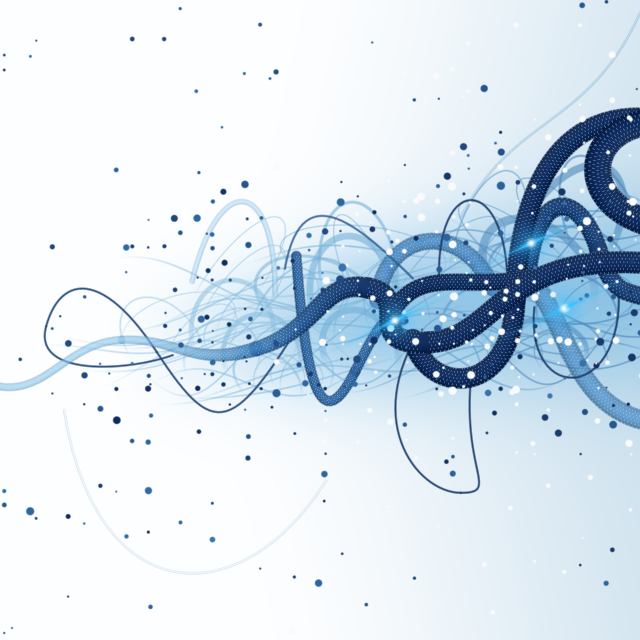
Write a Shadertoy shader that draws this background.

```glsl
// Woven blue cables knot together over a white-to-ice gradient, amid loops and
// specks. Cables are cubic curves stroked by distance; the tangle and specks
// come from hashed ellipses, waves and grid cells.

vec2 p;             // current point
vec3 col;           // colour built up in layers
vec4 tail;          // end of the latest stroke
float px, width, shade;

vec2 hash2(vec2 c) {
  return fract(sin(c * mat2(127.1, 311.7, 269.5, 183.3)) * 43758.5);
}

// Pale ice at 0 to deep navy at 1
vec3 ink(float tone) {
  vec3 k = clamp(tone * 3. - vec3(0, 1, 2), 0., 1.);
  vec3 c = mix(vec3(.8, .89, .95), vec3(.46, .7, .85), k.x);
  return mix(mix(c, vec3(.19, .42, .65), k.y), vec3(.06, .16, .34), k.z);
}

float axis(float x) { return mix(.44, .55, x); }

// Cubic curve: distance, arc length, signed offset
vec3 cubic(vec2 a, vec2 b, vec2 c, vec2 d) {
  vec3 best = vec3(1, 0, 0);
  vec2 last = a, gap = max(min(min(a, b), min(c, d)) - p, p - max(max(a, b), max(c, d)));
  if (max(gap.x, gap.y) > .03) return best;
  float arc = 0.;
  for (int i = 1; i <= 28; i++) {
    float t = float(i) / 28.;
    vec2 m = mix(b, c, t);
    vec2 next = mix(mix(mix(a, b, t), m, t), mix(m, mix(c, d, t), t), t);
    vec2 e = next - last, q = p - last;
    float h = clamp(dot(q, e) / dot(e, e), 0., 1.), len = length(e);
    float dist = length(q - e * h);
    if (dist < best.x) best = vec3(dist, arc + h * len, (e.x * q.y - e.y * q.x) / len);
    arc += len;
    last = next;
  }
  return best;
}

// Rounded cable; wide ones show a weave
void tube(vec4 ab, vec4 cd, float w, float tone) {
  tail = cd; width = w; shade = tone;
  vec3 s = cubic(ab.xy, ab.zw, cd.xy, cd.zw);
  float v = s.z / w;
  float weave = smoothstep(.2, .9, sin(s.y * 1100.) * cos(v * 10.)) * step(.006, w);
  vec3 body = ink(tone) * (1.1 - .3 * v * v) + .04 * v;
  body = mix(body, vec3(.7, .86, .97), .35 * weave);
  col = mix(col, body, smoothstep(px, -px, s.x - w) * min(1., .4 + .7 * tone));
}

void wire(vec4 ab, vec4 cd, float tone) { tube(ab, cd, .0014, tone); }

// Continues the latest stroke smoothly
void onward(vec4 cd) { tube(vec4(tail.zw, 2. * tail.zw - tail.xy), cd, width, shade); }

// Partial loops and waves
void tangle() {
  for (int i = 0; i < 44; i++) {
    vec2 h = hash2(vec2(i, 1)), g = hash2(vec2(i, 7));
    float x = mix(.22, 1., h.x), turn = h.y * 6.3, lift = (g.y - .5) * .2;
    vec2 q = p - vec2(x, axis(x) + lift), r = mix(vec2(.03), vec2(.07, .13), g);
    q *= mat2(cos(turn), sin(turn), -sin(turn), cos(turn));
    float k = length(q / r), d = abs(k * (k - 1.) / (length(q / r / r) + .01));
    float w = .0008 + .006 * pow(g.x, 5.);
    float part = smoothstep(-.6, .3, sin(atan(q.y, q.x) + turn));
    vec3 tint = ink(.15 + .45 * h.x);
    col = mix(col, tint, .6 * part * smoothstep(w + px, w - px, d));
    float f = mix(8., 22., g.x), amp = .01 + .05 * h.y, a = f * p.x + turn;
    d = abs(p.y - axis(p.x) - lift - amp * sin(a)) / length(vec2(1, amp * f * cos(a)));
    col = mix(col, tint, .6 * smoothstep(px * 1.7, 0., d) * smoothstep(.2, .05, abs(p.x - x)));
  }
}

// Specks on three grids, white ones to the right
void specks() {
  for (int i = 0; i < 3; i++) {
    float size = .075 / float(1 + i);
    vec2 id = floor(p / size), h = hash2(id + float(i * 40)), g = hash2(id + 9.);
    vec2 c = (id + .25 + .5 * h) * size;
    float off = (c.y - axis(c.x)) / .2, white = step(g.y, .65 * smoothstep(.3, .6, c.x));
    float chance = .04 + .6 * exp(-off * off) * smoothstep(0., .7, c.x);
    float spot = smoothstep(px, -px, length(p - c) - mix(.0015, .0065, g.x * g.x));
    col = mix(col, mix(ink(.6 + .4 * h.y), vec3(.98), white), spot * step(h.x, chance));
  }
}

void mainImage(out vec4 fragColor, in vec2 fragCoord) {
  px = 1. / iResolution.y;
  p = fragCoord * px;
  // Backdrop and haze
  col = mix(vec3(.99, .995, 1), vec3(.8, .88, .93), smoothstep(.3, 1.15, p.x - .22 * abs(p.y - .4)));
  float off = (p.y - axis(p.x)) / mix(.07, .15, p.x), grow = smoothstep(.15, .65, p.x);
  col = mix(col, vec3(.4, .69, .87), .65 * exp(-off * off) * grow);
  tangle();
  // Pale far curves, then mid-blue cables
  tube(vec4(.3, .56, .34, .73), vec4(.43, .73, .43, .54), .004, .2);
  wire(vec4(.1, .36, .15, .04), vec4(.38, .04, .51, .25), .05);
  wire(vec4(.72, .66, .8, .82), vec4(.92, .8, 1, .98), .25);
  tube(vec4(.59, .53, .6, .64), vec4(.72, .66, .77, .55), .013, .6);
  tube(vec4(.84, .55, .89, .48), vec4(.9, .36, 1.02, .34), .015, .55);
  tube(vec4(.463, .6, .48, .36), vec4(.51, .33, .555, .42), .008, .75);
  onward(vec4(.6, .5, .63, .5));
  // Fine dark wires
  wire(vec4(.27, .445, .2, .42), vec4(.05, .41, .072, .49), .85);
  onward(vec4(.16, .58, .245, .45));
  onward(vec4(.36, .32, .46, .48));
  wire(vec4(.835, .52, .82, .37), vec4(.97, .37, .967, .54), .9);
  wire(vec4(.686, .56, .68, .73), vec4(.79, .73, .793, .56), .9);
  wire(vec4(.638, .45, .58, .32), vec4(.66, .23, .72, .23), .9);
  onward(vec4(.725, .26, .735, .4));
  wire(vec4(.445, .58, .47, .72), vec4(.55, .66, .645, .565), .75);
  // Dark knot
  tube(vec4(.825, .58, .845, .72), vec4(.91, .69, .935, .61), .014, .9);
  onward(vec4(.98, .55, 1.02, .53));
  tube(vec4(.645, .47, .67, .38), vec4(.8, .38, .805, .53), .016, 1.);
  onward(vec4(.86, .83, 1.02, .815));
  tube(vec4(1.02, .81, .91, .8), vec4(.9, .68, 1.02, .65), .021, 1.);
  tube(vec4(.615, .515, .66, .59), vec4(.74, .54, .84, .57), .013, 1.);
  // Long main cable
  tube(vec4(0, .396, .075, .385), vec4(.105, .465, .19, .469), mix(.006, .017, grow), mix(.3, 1., grow));
  onward(vec4(.3, .425, .4, .455));
  onward(vec4(.5, .565, .575, .55));
  onward(vec4(.56, .46, .67, .465));
  onward(vec4(.78, .61, 1.02, .588));
  specks();
  // Cyan flares with slanted streaks
  vec2 flares[3] = vec2[](vec2(.617, .499), vec2(.881, .518), vec2(.83, .62));
  for (int i = 0; i < 3; i++) {
    vec2 d = p - flares[i], s = mat2(.9, -.43, .43, .9) * d;
    float streak = exp(-abs(s.y) * 350. - abs(s.x) * 22.), glow = exp(-dot(d, d) * 1500.);
    col = mix(col, vec3(.2, .75, 1), min(1., streak + .45 * glow));
    col = mix(col, vec3(1), pow(glow, 20.));
  }
  fragColor = vec4(col, 1);
}
```
